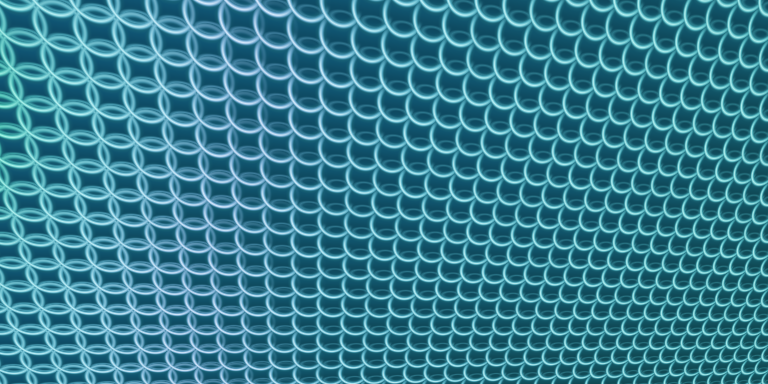
Reproduce this texture procedurally as a Shadertoy shader.

```glsl
const vec3 DEEP_BLUE = vec3(0.06, 0.33, 0.45);
const vec3 DEEP_TEAL = vec3(0.07, 0.32, 0.36);
const vec3 TUBE_DARK = vec3(0.15, 0.49, 0.55);
const vec3 TUBE_MID = vec3(0.26, 0.62, 0.72);
const vec3 TUBE_LIGHT = vec3(0.43, 0.77, 0.84);
const vec3 GLINT = vec3(0.78, 0.96, 0.98);

float hash(vec2 cell) {
    return fract(sin(dot(cell, vec2(41.3, 289.1))) * 4375.5);
}

// Tilted plane: columns and rows shrink towards the lower right
vec2 projectGrid(vec2 p) {
    float depth = 1.0 - 0.13 * p.x - 0.28 * p.y;
    vec2 plane = vec2(9.3 * p.x - 2.33 * p.y, 10.6 * p.y - 1.6 * p.x);
    return plane / depth + vec2(0.15, 0.0);
}

float band(float dist, float halfWidth, float blur) {
    return 1.0 - smoothstep(halfWidth - blur, halfWidth + blur, abs(dist));
}

float ellipseDistance(vec2 q, vec2 radii) {
    return (length(q / radii) - 1.0) * min(radii.x, radii.y);
}

// Returns halo, tube, sheen and glint strengths of one link
vec4 shadeLink(vec2 q, float openness, float strength, float blur) {
    float dist = ellipseDistance(q, vec2(0.61, 0.67));
    float facing = dot(q / max(length(q), 0.001), vec2(-0.56, 0.83));
    float lit = mix(smoothstep(-0.45, 0.5, facing), 1.0, openness) * strength;
    float glintArc = mix(smoothstep(0.1, 0.85, facing), 1.0, 0.5 * openness);
    vec4 front = vec4(
        band(dist, 0.13, 0.09),
        band(dist, 0.075, 0.025 + blur),
        band(dist - 0.005, 0.045, 0.025 + blur),
        band(dist - 0.01, 0.025, 0.02 + blur) * glintArc) * lit;

    // Flattened back loop seen through the opening
    float back = ellipseDistance(q - vec2(0.06, 0.4), vec2(0.36, 0.17));
    float loopLine = band(back, 0.03, 0.025 + blur);
    vec4 rear = loopLine * vec4(0.5, 0.55, 0.25, 0.0) * (0.6 + openness);
    return max(front, rear);
}

vec4 chainLinks(vec2 grid, float openness, float blur) {
    vec4 layers = vec4(0.0);
    for (int j = -1; j <= 1; j++) {
        for (int i = -1; i <= 1; i++) {
            vec2 cell = floor(grid) + vec2(i, j);
            float strength = 0.85 + 0.15 * hash(cell);
            vec2 q = grid - cell - 0.5;
            layers = max(layers, shadeLink(q, openness, strength, blur));
        }
    }
    return layers;
}

// Violet bloom on the left, green at the far left and on the right
vec3 lightTint(vec2 p) {
    float wave = 0.08 * sin(3.0 * p.y + 1.0) + 0.04 * sin(7.0 * p.y);
    float violet = exp(-pow((p.x - 0.55 - wave) / 0.25, 2.0));
    float green = exp(-8.0 * p.x) * exp(-pow((p.y - 0.3) / 0.3, 2.0));
    green += 0.35 * smoothstep(0.9, 2.0, p.x);
    vec3 tint = mix(vec3(1.0), vec3(1.25, 0.94, 1.04), violet);
    return tint * mix(vec3(1.0), vec3(0.72, 1.03, 0.86), min(green, 1.0));
}

vec3 backdrop(vec2 p, vec2 grid) {
    float drift = 0.12 * sin(2.1 * p.x + 3.0 * p.y) + 0.08 * sin(5.0 * p.y - 3.0 * p.x);
    float teal = smoothstep(0.2, 1.5, 0.45 * p.x + 0.55 * p.y + drift);
    float shade = 0.95 + 0.07 * sin(6.28318 * grid.y);
    return mix(DEEP_BLUE, DEEP_TEAL, teal) * shade;
}

void mainImage(out vec4 fragColor, in vec2 fragCoord) {
    vec2 p = fragCoord / iResolution.y;
    p.y = 1.0 - p.y;
    vec2 grid = projectGrid(p);
    float blur = 0.4 * length(fwidth(grid));
    float openness = 0.75 * (1.0 - smoothstep(0.2, 0.9, p.x));

    vec4 layers = chainLinks(grid, openness, blur);
    vec3 tint = lightTint(p);

    // Build the metal from its soft rim up to the glint
    vec3 color = backdrop(p, grid);
    color = mix(color, mix(DEEP_TEAL, TUBE_DARK, 0.6), 0.75 * layers.x);
    color = mix(color, TUBE_MID * tint, layers.y);
    color = mix(color, TUBE_LIGHT * tint, layers.z);
    color = mix(color, GLINT * mix(vec3(1.0), tint, 0.5), layers.w);
    fragColor = vec4(clamp(color, 0.0, 1.0), 1.0);
}
```
